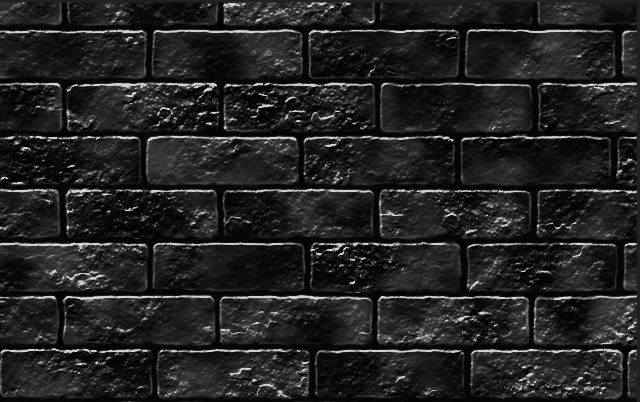
This texture is drawn by a Shadertoy shader. Its source:

```glsl
const float ROW_HEIGHT = 0.1325;     // lengths are fractions of canvas height
const float BRICK_LENGTH = 0.390;
const vec2 WALL_ORIGIN = vec2(-0.021, 0.004);
const float ROW_STAGGER = 0.181;
const float BASE_SPREAD = 0.016;     // extra shift of the lowest rows
const float SLIPPED_ROW = 4.0;       // one row laid a little to the left
const float ROW_SLIP = 0.012;
const float END_JITTER = 0.003;
const vec2 JOINT_HALF = vec2(0.0052, 0.0050);
const float CORNER_RADIUS = 0.015;
const float EDGE_WOBBLE = 0.005;
const float BEVEL_WIDTH = 0.0075;
const float BEVEL_DEPTH = 0.0029;
const float GRIT_DEPTH = 0.0100;
const float FLAKE_DEPTH = 0.0033;
const float SLOPE_STEP = 0.0014;
const float DIFFUSE = 0.22;
const float GLOSS = 1.75;
const vec2 LIGHT_DIR = vec2(-0.24, 0.97);
const vec3 JOINT_COLOR = vec3(0.020);
const vec3 BRICK_DARK = vec3(0.035);
const vec3 BRICK_PALE = vec3(0.215);
const vec3 FRAME_COLOR = vec3(0.13);
const vec2 FRAME_WIDTH = vec2(0.0083, 0.0062);

float hash(vec2 p) {
    vec3 q = fract(vec3(p.xyx) * 0.1031);
    q += dot(q, q.yzx + 33.33);
    return fract((q.x + q.y) * q.z);
}

float noise(vec2 p) {
    vec2 cell = floor(p), f = fract(p);
    f = f * f * (3.0 - 2.0 * f);
    float low = mix(hash(cell), hash(cell + vec2(1, 0)), f.x);
    float high = mix(hash(cell + vec2(0, 1)), hash(cell + vec2(1, 1)), f.x);
    return mix(low, high, f.y);
}

// Octaves are rotated so that the lattice does not show
float fbm(vec2 p) {
    float sum = 0.0, amplitude = 0.5;
    for (int i = 0; i < 3; i++) {
        sum += amplitude * noise(p);
        p = mat2(1.6, 1.2, -1.2, 1.6) * p + 17.3;
        amplitude *= 0.58;
    }
    return sum;
}

// Signed distance to the brick edge (x) and the brick's random seed (y)
vec2 brickAt(vec2 p) {
    vec2 wobble = vec2(noise(p * 24.0), noise(p * 24.0 + 51.0)) - 0.5;
    wobble += 0.5 * (vec2(noise(p * 75.0), noise(p * 75.0 + 87.0)) - 0.5);
    vec2 size = vec2(BRICK_LENGTH, ROW_HEIGHT);
    vec2 q = p - WALL_ORIGIN;
    float row = floor(q.y / ROW_HEIGHT);
    float odd = mod(row, 2.0);
    q.x -= ROW_STAGGER * odd + BASE_SPREAD * (1.0 - 2.0 * odd) * exp(-0.6 * row);
    q.x += row == SLIPPED_ROW ? ROW_SLIP : 0.0;
    vec2 id = vec2(floor(q.x / BRICK_LENGTH), row);
    float seed = hash(id + 23.0);
    vec2 local = q - (id + 0.5) * size + EDGE_WOBBLE * wobble;
    local.y += 0.010 * (hash(id + 71.0) - 0.5) * local.x;
    vec2 extent = 0.5 * size - JOINT_HALF;
    extent.x -= END_JITTER * hash(id + 37.0);
    vec2 corner = abs(local) - extent + CORNER_RADIUS;
    float d = length(max(corner, 0.0)) + min(max(corner.x, corner.y), 0.0) - CORNER_RADIUS;
    return vec2(d, seed);
}

// Worn patches, rougher on some bricks than on others
float roughness(vec2 p, float seed) {
    float patches = smoothstep(0.25, 0.75, noise(p * 13.0 + seed * 40.0));
    return mix(0.45, 1.0, patches) * mix(0.7, 1.2, fract(seed * 7.3));
}

float height(vec2 p) {
    vec2 brick = brickAt(p);
    float rough = roughness(p, brick.y);
    vec2 q = p + brick.y * 7.0;
    float bevel = smoothstep(0.0, BEVEL_WIDTH, -brick.x) * mix(0.7, 1.3, noise(p * 16.0));
    float grit = fbm(q * vec2(50.0, 46.0));
    float flakeField = 0.7 * noise(q * vec2(20.0, 22.0)) + 0.3 * noise(q * 72.0);
    float flake = smoothstep(0.55, 0.68, flakeField);
    return BEVEL_DEPTH * bevel + rough * (GRIT_DEPTH * grit + FLAKE_DEPTH * rough * flake);
}

void mainImage(out vec4 fragColor, in vec2 fragCoord) {
    vec2 p = fragCoord / iResolution.y;
    float pixel = 1.0 / iResolution.y;
    vec2 brick = brickAt(p);

    // Grazing light from above
    float h = height(p);
    vec2 gradient = vec2(height(p + vec2(SLOPE_STEP, 0)), height(p + vec2(0, SLOPE_STEP))) - h;
    float slope = -dot(gradient, LIGHT_DIR) / SLOPE_STEP;
    float glint = max(slope, 0.0);

    // Painted brick face with soft patches of sheen
    float patches = 0.7 * noise(p * 10.0 + brick.y * 30.0) + 0.3 * noise(p * 27.0 + 5.0);
    float sheen = smoothstep(0.2, 0.95, patches + 0.3 * (fract(brick.y * 13.7) - 0.5));
    vec3 color = mix(BRICK_DARK, BRICK_PALE, sheen);
    color += (DIFFUSE * slope + GLOSS * glint * glint) * mix(0.75, 1.4, sheen);

    // Thin broken sheen around the rounded edge
    float band = (brick.x + 0.0038) / 0.0026;
    color += 0.28 * exp(-band * band) * noise(p * 38.0 + 11.0);
    color = clamp(color, 0.015, 0.82);

    // Dark recessed joints
    float soft = max(pixel, 0.0015);
    vec3 joint = JOINT_COLOR * (0.6 + 0.8 * noise(p * 60.0));
    color = mix(joint, color, smoothstep(soft, -soft, brick.x));

    // Plain strips along the top and right
    vec2 inset = vec2(iResolution.x / iResolution.y, 1.0) - FRAME_WIDTH - p;
    float wall = smoothstep(-0.5 * pixel, 0.5 * pixel, min(inset.x, inset.y));
    fragColor = vec4(mix(FRAME_COLOR, color, wall), 1.0);
}
```
